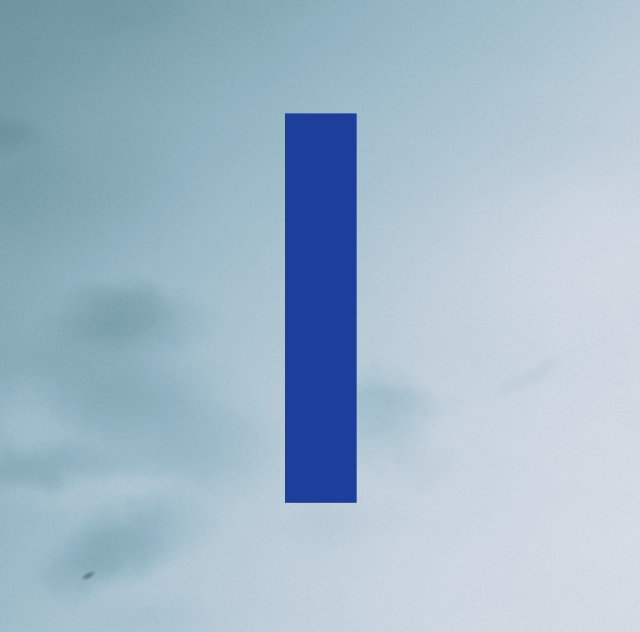
Give the GLSL for this background, as a WebGL 2 fragment shader.

```glsl
#version 300 es
precision highp float;
// Hazy teal sky brightening to the lower right, with a solid blue upright bar.
// A smooth tone field is shaded by soft ellipses whose outlines are bent by
// layered sines; the tone then picks a colour from a three-stop ramp.

#define BAR_CENTER vec2(0.5013, 0.5125)
#define BAR_HALF vec2(0.0560, 0.3081)
#define BAR_COLOR vec3(0.114, 0.243, 0.608)
#define SKY_DARK vec3(0.42, 0.57, 0.61)
#define SKY_MID vec3(0.60, 0.725, 0.78)
#define SKY_LIGHT vec3(0.83, 0.855, 0.895)
#define WARP 0.020
#define WISP 0.008
#define GRAIN 0.016

uniform vec2 u_resolution;
out vec4 fragColor;

float hash(vec2 cell) {
    vec3 q = fract(vec3(cell.xyx) * 0.1031);
    q += dot(q, q.yzx + 33.33);
    return fract((q.x + q.y) * q.z);
}

// Layered sines, turned and bent at each octave; about -1 to 1
float billow(vec2 p) {
    float sum = 0.0, gain = 0.5;
    mat2 turn = mat2(0.8, 0.6, -0.6, 0.8);
    for (int i = 0; i < 6; i++) {
        sum += gain * sin(p.x + 1.3 * sin(p.y)) * cos(p.y + 0.8 * sin(p.x * 0.7));
        p = turn * p * 1.8 + vec2(1.7, 4.1);
        gain *= 0.58;
    }
    return sum;
}

// Soft tilted ellipse, 1 at its heart and 0 outside
float puff(vec2 p, vec2 center, vec2 radius, float tilt) {
    float c = cos(tilt), s = sin(tilt);
    vec2 q = mat2(c, -s, s, c) * (p - center) / radius;
    return 1.0 - smoothstep(0.15, 1.5, length(q));
}

// Broad brightness: a curve across for bottom, middle and top, blended upward
float skyTone(vec2 p) {
    float x = p.x, y = p.y;
    float low = 0.62 + x * (0.38 - 0.17 * x);
    float mid = 0.54 + x * (0.36 - 0.09 * x);
    float high = 0.43 + x * (0.20 + 0.07 * x);
    return low * 2.0 * (y - 0.5) * (y - 1.0)
         + mid * 4.0 * y * (1.0 - y)
         + high * 2.0 * y * (y - 0.5);
}

float cloudTone(vec2 p) {
    float t = 0.0;
    // Large bank on the left
    t -= 0.090 * puff(p, vec2(0.21, 0.495), vec2(0.11, 0.050), 0.0);
    t -= 0.055 * puff(p, vec2(0.15, 0.42), vec2(0.15, 0.090), 0.0);
    t -= 0.085 * puff(p, vec2(0.28, 0.32), vec2(0.15, 0.085), -0.35);
    t -= 0.055 * puff(p, vec2(0.08, 0.265), vec2(0.13, 0.030), 0.0);
    t += 0.045 * puff(p, vec2(0.05, 0.335), vec2(0.07, 0.050), 0.0);
    // Lower left cloud and the pale gap above it
    t -= 0.120 * puff(p, vec2(0.19, 0.135), vec2(0.13, 0.050), 0.35);
    t += 0.030 * puff(p, vec2(0.16, 0.225), vec2(0.16, 0.025), 0.1);
    t -= 0.030 * puff(p, vec2(0.24, 0.02), vec2(0.10, 0.025), 0.0);
    // Cloud right of the bar, its tail and the faint streaks
    t -= 0.095 * puff(p, vec2(0.585, 0.345), vec2(0.075, 0.070), -0.4);
    t -= 0.035 * puff(p, vec2(0.65, 0.36), vec2(0.07, 0.020), 0.0);
    t -= 0.025 * puff(p, vec2(0.65, 0.265), vec2(0.06, 0.030), 0.0);
    t -= 0.035 * puff(p, vec2(0.82, 0.405), vec2(0.055, 0.016), 0.6);
    t -= 0.030 * puff(p, vec2(0.51, 0.17), vec2(0.07, 0.035), 0.0);
    // Dim left edge and bright right side
    t -= 0.050 * puff(p, vec2(0.0, 0.79), vec2(0.06, 0.030), -0.2);
    t -= 0.030 * puff(p, vec2(0.10, 0.69), vec2(0.20, 0.090), 0.0);
    t -= 0.015 * puff(p, vec2(0.21, 0.98), vec2(0.07, 0.040), 0.0);
    t += 0.035 * puff(p, vec2(0.85, 0.61), vec2(0.24, 0.120), 0.25);
    return t;
}

vec3 skyRamp(float tone) {
    vec3 shade = mix(SKY_DARK, SKY_MID, (tone - SKY_DARK.r) / (SKY_MID.r - SKY_DARK.r));
    vec3 glow = mix(SKY_MID, SKY_LIGHT, (tone - SKY_MID.r) / (SKY_LIGHT.r - SKY_MID.r));
    return tone < SKY_MID.r ? shade : glow;
}

void main() {
    vec2 p = gl_FragCoord.xy / u_resolution;

    // Sky with bent cloud outlines and thin wisps
    vec2 bend = vec2(billow(p * 19.0), billow(p * 21.0 + 7.3));
    vec2 warped = p + WARP * bend;
    float tone = skyTone(p) + cloudTone(warped);
    tone += WISP * billow(vec2(p.x * 11.0, p.y * 17.0) + bend);
    tone = min(tone, 0.84);
    vec3 color = skyRamp(tone);

    // Small dark fleck in the lower cloud
    color -= 0.19 * puff(p, vec2(0.138, 0.089), vec2(0.010, 0.0045), 0.5);

    // Fine film grain on a fixed grid
    color += GRAIN * (hash(floor(p * 512.0)) - 0.5);

    // Bar with edges softened over one pixel
    vec2 inside = (BAR_HALF - abs(p - BAR_CENTER)) * u_resolution;
    vec2 cover = clamp(inside + 0.5, 0.0, 1.0);
    color = mix(color, BAR_COLOR, cover.x * cover.y);

    fragColor = vec4(color, 1.0);
}
```
